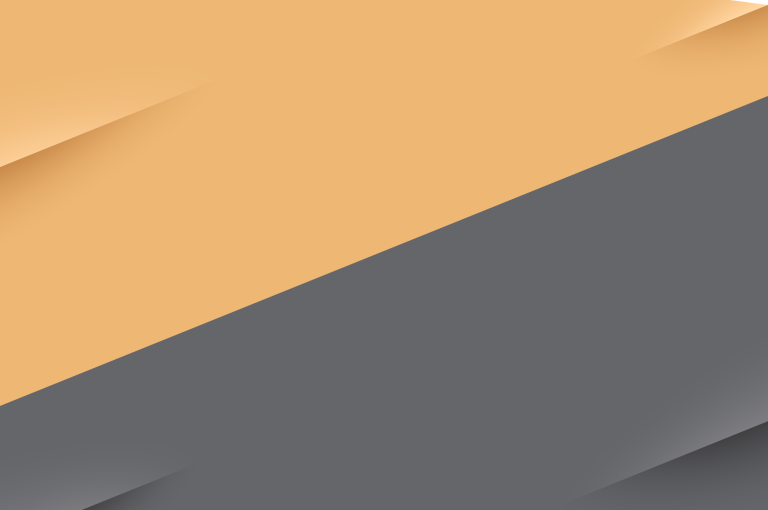
A WebGL 1 fragment shader for this background:

```glsl
precision highp float;
// Diagonal gold and slate panels with softly lit, tapering paper creases.

uniform vec2 u_resolution;

#define ASPECT 1.506
#define SLOPE 0.4036
#define DIVIDE 0.204
#define GOLD vec3(0.933, 0.718, 0.455)
#define GOLD_LIGHT vec3(0.99, 0.81, 0.59)
#define GOLD_SHADE vec3(0.79, 0.54, 0.29)
#define SLATE vec3(0.396, 0.400, 0.414)
#define SLATE_LIGHT vec3(0.49, 0.49, 0.505)
#define SLATE_SHADE vec3(0.25, 0.25, 0.26)

// Smooth step across an edge about one pixel wide.
float cover(float d, float pixel) {
    return smoothstep(-pixel, pixel, d);
}

// Fold that starts at tip and opens to side (-1 left, 1 right):
// x is the glow above the fold, y the shadow below it.
vec2 crease(vec2 p, vec2 tip, float side, float span, float depth, float pixel) {
    vec2 q = p - tip;
    float along = max(q.x * side / span, 0.0);
    float height = q.y - SLOPE * q.x;
    float reach = depth * sqrt(along) + 0.0001;
    float fade = max(1.0 - abs(height) / reach, 0.0);
    float strength = smoothstep(0.0, 1.0, along) * fade * fade;
    float above = cover(height, pixel);
    return strength * vec2(above, 1.0 - above);
}

// Tint a panel with the glow and shadow of a crease.
vec3 tint(vec3 base, vec3 light, vec3 shade, vec2 fold) {
    return base + (light - base) * fold.x + (shade - base) * fold.y;
}

void main() {
    vec2 p = gl_FragCoord.xy / u_resolution * vec2(ASPECT, 1.0);
    float pixel = 0.75 / u_resolution.y;

    // Gold panel with creases at the left and the upper right.
    vec2 goldFold = crease(p, vec2(0.455, 0.856), -1.0, 0.455, 0.175, pixel);
    vec2 cornerFold = crease(p, vec2(1.22, 0.875), 1.0, 0.27, 0.135, pixel);
    goldFold += cornerFold * vec2(1.4, 0.9);
    vec3 gold = tint(GOLD, GOLD_LIGHT, GOLD_SHADE, goldFold);

    // Slate panel with creases at both lower corners.
    vec2 slateFold = crease(p, vec2(0.408, 0.1), -1.0, 0.30, 0.165, pixel)
                   + crease(p, vec2(1.0745, 0.0), 1.0, 0.40, 0.19, pixel);
    vec3 slate = tint(SLATE, SLATE_LIGHT, SLATE_SHADE, slateFold);

    // Join the panels along the diagonal.
    float divide = p.y - DIVIDE - SLOPE * p.x;
    vec3 color = mix(slate, gold, cover(divide, pixel));

    // White sliver in the upper right corner.
    float sliver = p.y - 1.0 + 0.1316 * (p.x - 1.4314);
    color = mix(color, vec3(1.0), cover(sliver, pixel));

    gl_FragColor = vec4(color, 1.0);
}
```
